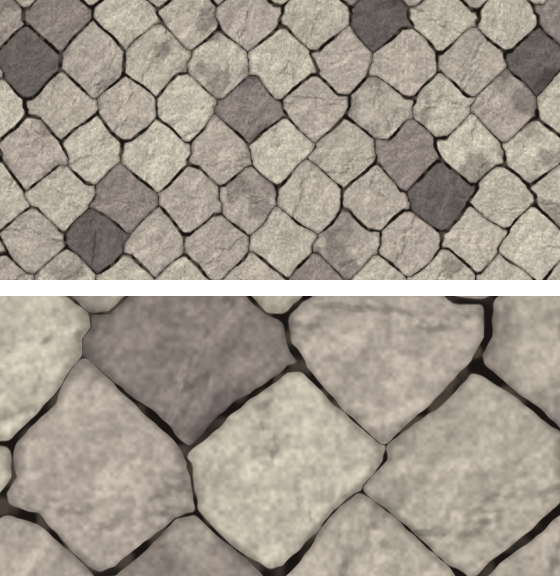
Top, the full canvas; bottom, a detail of the centre.
Give the GLSL for this texture, as a Shadertoy shader.

```glsl
const vec2 PITCH = vec2(0.2266, 0.1615);   // stone spacing, canvas height = 1
const vec2 ORIGIN = vec2(0.104, 0.779);    // centre of the first stone
const vec2 JITTER = vec2(0.20, 0.20);      // centre scatter, share of the pitch
const float TURN = 0.38;                   // spread of stone rotation
const float SIZE_SPREAD = 0.024;           // spread of stone size
const float DIAMOND_POWER = 1.12;          // 1 = sharp diamond, 2 = round
const float JOINT_MIN = 0.0002;
const float JOINT_MAX = 0.0052;
const float CORNER_GAP = 0.014;            // extra opening where three stones meet
const vec3 DARK_PATTERN = vec3(0.3775, 0.0925, 0.025); // column step, row step, start
const float DARK_SHARE = 0.05;
const float GREY_SHARE = 0.14;
const float GRAIN = 0.13;
const vec3 CREAM = vec3(0.735, 0.705, 0.642);
const vec3 ROSE = vec3(0.680, 0.635, 0.592);
const vec3 GREY = vec3(0.550, 0.508, 0.480);
const vec3 DARK = vec3(0.405, 0.378, 0.360);
const vec3 JOINT = vec3(0.100, 0.083, 0.070);
const vec3 SOIL = vec3(0.290, 0.260, 0.225);

float hash(vec2 p) {
    vec3 q = fract(p.xyx * vec3(0.1031, 0.1030, 0.0973));
    q += dot(q, q.yzx + 33.33);
    return fract((q.x + q.y) * q.z);
}

float noise(vec2 p) {
    vec2 i = floor(p), f = fract(p);
    f = f * f * (3.0 - 2.0 * f);
    return mix(mix(hash(i), hash(i + vec2(1, 0)), f.x),
               mix(hash(i + vec2(0, 1)), hash(i + vec2(1, 1)), f.x), f.y);
}

float fbm(vec2 p) {
    float sum = 0.0, amp = 0.53;
    for (int i = 0; i < 4; i++) {
        sum += amp * noise(p);
        p = mat2(1.6, 1.2, -1.2, 1.6) * p + 7.3;
        amp *= 0.5;
    }
    return sum;
}

vec2 rotate(vec2 p, float a) {
    return mat2(cos(a), sin(a), -sin(a), cos(a)) * p;
}

// Joint distance; also returns the stone's cell and the position inside it
float stones(vec2 p, out vec2 id, out vec2 local) {
    vec3 near = vec3(9.0);
    vec2 g = (p - ORIGIN) / PITCH;
    for (int j = -2; j <= 2; j++) {
        float row = floor(g.y + 0.5) + float(j);
        float shift = 0.5 * mod(row, 2.0);
        for (int i = -2; i <= 2; i++) {
            vec2 cell = vec2(floor(g.x - shift + 0.5) + float(i), row);
            vec2 key = cell + 50.0;
            vec2 scatter = vec2(hash(key), hash(key + 91.7)) - 0.5;
            vec2 d = (g - cell - vec2(shift, 0.0) - scatter * JITTER) * PITCH;
            d = rotate(d, (hash(key + 37.1) - 0.5) * TURN);
            vec2 a = pow(abs(d) + 1e-5, vec2(DIAMOND_POWER));
            float dist = pow(a.x + a.y, 1.0 / DIAMOND_POWER);
            dist -= (hash(key + 63.9) - 0.5) * SIZE_SPREAD;
            if (dist < near.x) {
                near = vec3(dist, near.xy);
                id = cell;
                local = d;
            } else if (dist < near.y) {
                near = vec3(near.x, dist, near.y);
            } else {
                near.z = min(near.z, dist);
            }
        }
    }
    float corner = max(CORNER_GAP - (near.z - near.y), 0.0);
    return (near.y - near.x - corner * corner / (4.0 * CORNER_GAP)) / 2.6;
}

// Chiselled height: broken planes crossed by a ledge
float faceHeight(vec2 q, vec2 key) {
    vec2 s = rotate(q, 6.28 * hash(key + 5.3));
    float rough = fbm(s * vec2(20.0, 32.0) + key * 7.7);
    float ledge = s.y + (rough - 0.5) * 0.09 + (hash(key + 8.1) - 0.5) * 0.08;
    float ridge = abs(noise(s * vec2(26.0, 18.0) + key * 2.3) - 0.5);
    return rough + 0.5 * smoothstep(-0.010, 0.010, ledge) + 0.9 * ridge;
}

vec3 stoneColor(vec2 p, vec2 q, vec2 id) {
    vec2 key = id + 50.0;
    float kind = fract(dot(id, DARK_PATTERN.xy) + DARK_PATTERN.z);
    vec3 color = mix(ROSE, CREAM, smoothstep(0.0, 0.8, hash(key + 21.6)));
    color = kind < DARK_SHARE ? DARK : kind < GREY_SHARE ? GREY : color;
    color *= 0.97 + 0.06 * hash(key + 44.2);

    // Relief lit from the upper left, then mottling, stains and grain
    float relief = faceHeight(q, key) - faceHeight(q + vec2(-0.005, 0.007), key);
    float mottle = fbm(p * 18.0 + key * 3.1) - 0.5;
    float stain = smoothstep(0.52, 0.68, fbm(p * 11.0 + key * 1.9))
                * step(0.6, hash(key + 71.5));
    color *= 1.0 + clamp(relief * 0.38, -0.20, 0.09) + mottle * 0.18;
    color = mix(color, color * vec3(0.80, 0.79, 0.80), stain);
    float grain = 0.6 * noise(p * 130.0) + 0.4 * noise(p * 220.0 + 9.0) - 0.5;
    return color * (1.0 + GRAIN * 2.0 * grain);
}

void mainImage(out vec4 fragColor, in vec2 fragCoord) {
    vec2 p = fragCoord / iResolution.y;
    float pixel = 1.0 / iResolution.y;

    // Slightly wavering outlines
    vec2 wobble = vec2(noise(p * 15.0), noise(p * 15.0 + 31.0)) - 0.5;
    vec2 id, local;
    float edge = stones(p + wobble * 0.012, id, local);
    edge += (noise(p * 80.0) - 0.5) * 0.0025;

    // Worn rim, then a joint of uneven width
    vec3 color = stoneColor(p, local, id);
    color *= mix(0.74, 1.0, smoothstep(0.0, 0.012, edge));
    float width = mix(JOINT_MIN, JOINT_MAX, smoothstep(0.2, 0.8, noise(p * 17.0 + 4.0)));
    vec3 filling = mix(JOINT, SOIL, smoothstep(0.35, 0.85, noise(p * 60.0 + 17.0)));
    color = mix(filling, color, smoothstep(width - pixel, width + pixel, edge));
    fragColor = vec4(clamp(color, 0.0, 1.0), 1.0);
}
```
